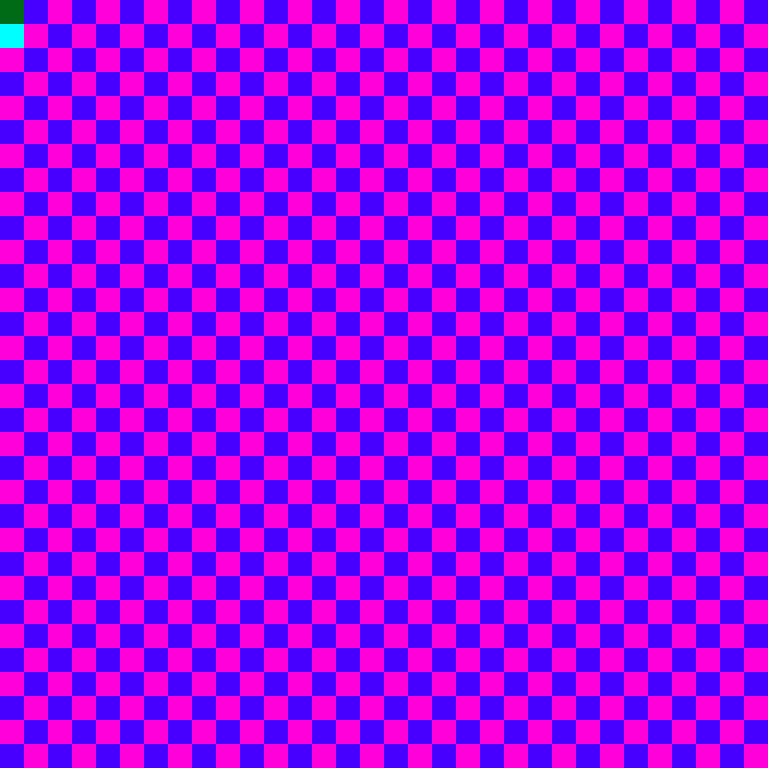
Reproduce this pattern procedurally as a Shadertoy shader.

```glsl
// A checkerboard of 32 by 32 squares in magenta and violet blue, with one
// green and one cyan square stacked in the upper left corner.
// The checks are the product of two square waves with softened edges.

// Square wave of period 2: +1 on even cells, -1 on odd cells
vec2 squareWave(vec2 p, vec2 pixel) {
    vec2 edgeDistance = 0.5 - abs(mod(p + 0.5, 2.0) - 1.0);
    return clamp(edgeDistance / (0.5 * pixel), -1.0, 1.0);
}

// Coverage of the unit cell whose lower left corner is given
float cellMask(vec2 p, vec2 corner, vec2 pixel) {
    vec2 inside = 0.5 - abs(p - corner - 0.5);
    vec2 coverage = clamp(inside / pixel + 0.5, 0.0, 1.0);
    return coverage.x * coverage.y;
}

void mainImage(out vec4 fragColor, in vec2 fragCoord) {
    // One unit is one square
    vec2 p = 32.0 * fragCoord / iResolution.xy;
    vec2 pixel = 32.0 / iResolution.xy;

    // Alternating squares, blue in the lower left corner
    vec2 wave = squareWave(p, pixel);
    vec3 magenta = vec3(1.0, 0.0, 0.86);
    vec3 blue = vec3(0.28, 0.0, 1.0);
    vec3 color = mix(magenta, blue, 0.5 + 0.5 * wave.x * wave.y);

    // Two accent squares at the top of the first column
    color = mix(color, vec3(0.0, 0.42, 0.09), cellMask(p, vec2(0.0, 31.0), pixel));
    color = mix(color, vec3(0.0, 1.0, 1.0), cellMask(p, vec2(0.0, 30.0), pixel));

    fragColor = vec4(color, 1.0);
}
```
